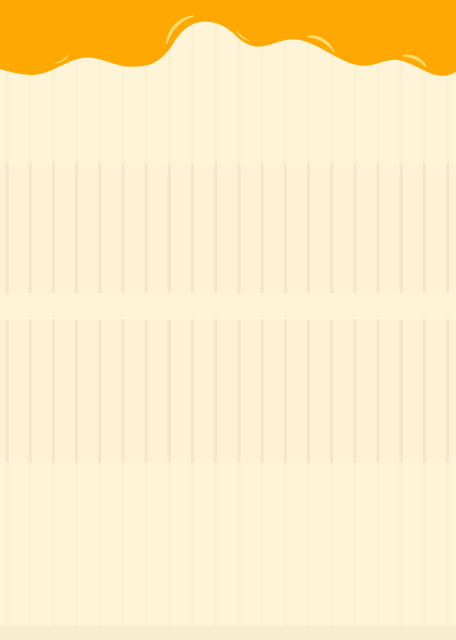
Give the GLSL for this background, as a Shadertoy shader.

```glsl
// Amber syrup dripping from the top over cream paper with soft vertical pinstripes.

// Layout units: the canvas is 100 wide and 140.1 high, y measured down from the top.
const vec2 CANVAS = vec2(100.0, 140.1);

const vec3 CREAM        = vec3(0.998, 0.957, 0.843);
const vec3 PANEL        = vec3(0.998, 0.947, 0.840);
const vec3 FOOTER       = vec3(0.969, 0.933, 0.816);
const vec3 STRIPE_FAINT = vec3(0.980, 0.941, 0.824);
const vec3 STRIPE_DARK  = vec3(0.953, 0.906, 0.796);
const vec3 SYRUP        = vec3(1.000, 0.660, 0.005);
const vec3 GLINT        = vec3(1.000, 0.865, 0.450);

const float STRIPE_FIRST  = 1.53;
const float STRIPE_PERIOD = 5.086;
const float STRIPE_WIDTH  = 0.72;
const vec2 UPPER_PANEL = vec2(35.8, 64.2);
const vec2 LOWER_PANEL = vec2(69.9, 101.2);
const float FOOTER_TOP = 137.0;
const int GLINT_STEPS = 16;

// Syrup edge knots: x, depth, slope
const int KNOT_COUNT = 13;
const vec3 KNOTS[KNOT_COUNT] = vec3[](
    vec3(0.0, 15.1, 0.3),   vec3(7.1, 16.4, 0.0),  vec3(19.2, 12.6, 0.0),
    vec3(28.6, 14.6, 0.0),  vec3(38.0, 9.5, -1.6), vec3(44.9, 4.75, 0.0),
    vec3(51.6, 7.7, 1.0),   vec3(56.6, 10.2, 0.0), vec3(64.2, 8.6, 0.0),
    vec3(79.9, 14.4, 0.0),  vec3(86.5, 13.1, 0.0), vec3(97.1, 16.6, 0.0),
    vec3(100.0, 15.7, -0.6));

// Cubic Hermite edge: returns depth and slope at x
vec2 syrupEdge(float x) {
    vec3 a = KNOTS[0], b = KNOTS[1];
    for (int i = 1; i < KNOT_COUNT - 1; i++) {
        if (x > KNOTS[i].x) { a = KNOTS[i]; b = KNOTS[i + 1]; }
    }
    float span = b.x - a.x;
    float t = clamp((x - a.x) / span, 0.0, 1.0);
    float s = 1.0 - t;
    float depth = mix(a.y, b.y, t * t * (3.0 - 2.0 * t))
                + span * t * s * (a.z * s - b.z * t);
    float slope = 6.0 * t * s * (b.y - a.y) / span
                + a.z * s * (1.0 - 3.0 * t) + b.z * t * (3.0 * t - 2.0);
    return vec2(depth, slope);
}

float segmentDistance(vec2 p, vec2 a, vec2 b) {
    vec2 ab = b - a;
    return length(p - a - ab * clamp(dot(p - a, ab) / dot(ab, ab), 0.0, 1.0));
}

// Signed distance to a curved stroke that tapers at both ends
float glintDistance(vec2 p, vec2 a, vec2 bend, vec2 c, float radius) {
    float nearest = 1e4;
    vec2 last = a;
    for (int i = 1; i <= GLINT_STEPS; i++) {
        float t = float(i) / float(GLINT_STEPS);
        vec2 next = mix(mix(a, bend, t), mix(bend, c, t), t);
        float taper = 0.45 + 0.55 * sin(3.1416 * t);
        nearest = min(nearest, segmentDistance(p, last, next) - radius * taper);
        last = next;
    }
    return nearest;
}

// Antialiased coverage of a signed distance
float cover(float d, float pixel) {
    return clamp(0.5 - d / pixel, 0.0, 1.0);
}

float band(float y, vec2 range, float pixel) {
    return cover(max(range.x - y, y - range.y), pixel);
}

void mainImage(out vec4 fragColor, in vec2 fragCoord) {
    vec2 uv = fragCoord / iResolution.xy;
    vec2 p = vec2(uv.x, 1.0 - uv.y) * CANVAS;
    float pixel = CANVAS.y / iResolution.y;

    // Paper and panels
    float panel = band(p.y, UPPER_PANEL, pixel) + band(p.y, LOWER_PANEL, pixel);
    vec3 color = mix(CREAM, PANEL, panel);

    // Pinstripes, darker inside the panels and nearly lost between them
    float offset = mod(p.x - STRIPE_FIRST + 0.5 * STRIPE_PERIOD, STRIPE_PERIOD)
                 - 0.5 * STRIPE_PERIOD;
    float stripe = cover(abs(offset) - 0.5 * STRIPE_WIDTH, pixel);
    float gap = band(p.y, vec2(UPPER_PANEL.y, LOWER_PANEL.x), pixel);
    color = mix(color, mix(STRIPE_FAINT, STRIPE_DARK, panel), stripe * (1.0 - 0.7 * gap));
    color = mix(color, FOOTER, cover(FOOTER_TOP - p.y, pixel));

    // Syrup
    vec2 edge = syrupEdge(p.x);
    float syrup = (p.y - edge.x) / length(vec2(1.0, edge.y));
    color = mix(color, SYRUP, cover(syrup, pixel));

    // Highlights along the edge
    float glint = glintDistance(p, vec2(12.1, 13.8), vec2(14.2, 13.4), vec2(14.9, 12.0), 0.15);
    glint = min(glint, glintDistance(p, vec2(36.6, 9.3), vec2(37.8, 4.6), vec2(42.3, 3.5), 0.38));
    glint = min(glint, glintDistance(p, vec2(52.0, 6.8), vec2(52.8, 8.2), vec2(54.6, 8.9), 0.17));
    glint = min(glint, glintDistance(p, vec2(67.7, 8.0), vec2(71.2, 8.0), vec2(73.2, 11.3), 0.36));
    glint = min(glint, glintDistance(p, vec2(88.5, 12.2), vec2(91.8, 12.2), vec2(93.4, 14.6), 0.36));
    color = mix(color, GLINT, cover(glint, pixel));

    fragColor = vec4(color, 1.0);
}
```
